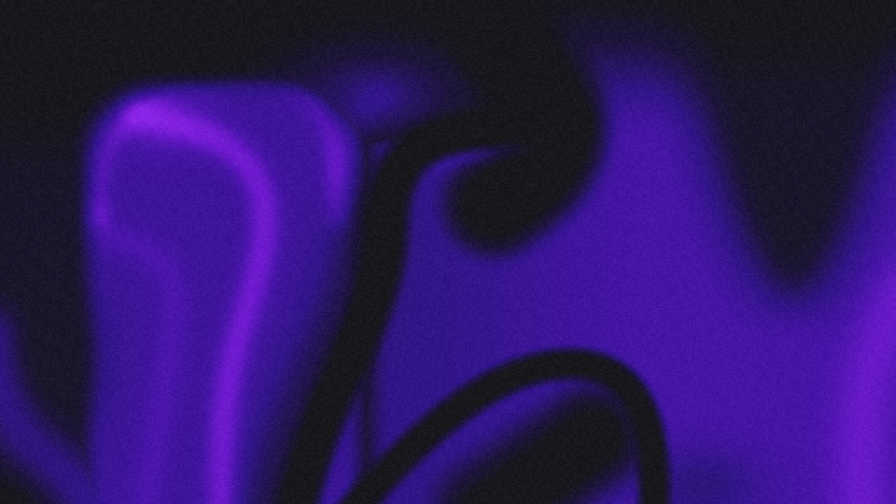
This background is drawn by a WebGL 1 fragment shader. Its source:

```glsl
precision highp float;
// Violet liquid light: soft folds of purple glowing on near-black, with fine grain.
// One brightness field is layered from Bezier strokes, soft blobs and smooth masks,
// then coloured by a ramp. Positions use a 16 by 9 grid, origin at the lower left.

uniform vec2 u_resolution;

const vec3 INK    = vec3(0.09, 0.09, 0.11);
const vec3 NIGHT  = vec3(0.11, 0.08, 0.22);
const vec3 INDIGO = vec3(0.19, 0.08, 0.53);
const vec3 VIOLET = vec3(0.28, 0.08, 0.66);
const vec3 ORCHID = vec3(0.42, 0.10, 0.80);
const vec3 FLARE  = vec3(0.54, 0.14, 0.90);

float hash(vec2 p) {
  return fract(sin(dot(p, vec2(12.9898, 78.233))) * 43758.5453);
}

float segmentDist(vec2 p, vec2 a, vec2 b) {
  vec2 ab = b - a;
  return length(p - a - ab * clamp(dot(p - a, ab) / dot(ab, ab), 0.0, 1.0));
}

// Distance to a cubic Bezier, traced by short segments
float curveDist(vec2 p, vec2 a, vec2 b, vec2 c, vec2 d) {
  float nearest = 100.0;
  vec2 last = a;
  for (int i = 1; i <= 16; i++) {
    float t = float(i) / 16.0;
    float s = 1.0 - t;
    vec2 next = s * s * s * a + 3.0 * s * s * t * b + 3.0 * s * t * t * c + t * t * t * d;
    nearest = min(nearest, segmentDist(p, last, next));
    last = next;
  }
  return nearest;
}

float boxDist(vec2 p, vec2 halfSize, float radius) {
  vec2 q = abs(p) - halfSize + radius;
  return length(max(q, 0.0)) + min(max(q.x, q.y), 0.0) - radius;
}

float glow(float dist, float width) {
  return exp(-dist * dist / (width * width));
}

float blob(vec2 p, vec2 center, vec2 radius) {
  return glow(length((p - center) / radius), 1.0);
}

// Fades the field to black inside a stroke
float darken(float v, float dist, float inner, float outer) {
  return v * smoothstep(inner, outer, dist);
}

// Broad violet areas, left column and right body
float baseField(vec2 p) {
  float box = boxDist(p - vec2(3.98, 2.72), vec2(2.48, 4.72), 1.35);
  float column = 0.6 * smoothstep(0.4, -0.4, box);
  float haze = 0.42 * blob(p, vec2(6.7, 7.3), vec2(1.6, 0.85));
  float corner = 0.52 * glow(curveDist(p, vec2(-0.2, 2.9), vec2(0.0, 1.7), vec2(0.83, 0.67), vec2(2.1, -0.4)), 0.75);
  float left = max(max(column, haze), corner);
  left *= 1.0 - 0.75 * blob(p, vec2(1.05, 2.6), vec2(0.7, 1.2));
  left = max(left, 0.1 * smoothstep(7.6, 5.5, p.y));

  float body = mix(0.5, 0.68, smoothstep(7.0, 12.0, p.x)) * smoothstep(6.2, 7.0, p.x);
  body *= 1.0 - smoothstep(6.3, 6.7, p.y) * smoothstep(9.8, 9.3, p.x);
  body *= 1.0 - smoothstep(6.4, 9.4, p.y);

  // Parabolic dark valley on the right
  float dx = p.x - 14.17;
  float valley = (p.y - 3.69 - 1.14 * dx * dx) / sqrt(1.0 + 5.2 * dx * dx);
  float valleyLevel = 0.1 * smoothstep(9.0, 7.0, p.y);
  body = mix(body, valleyLevel, smoothstep(-0.8, 0.9, valley));
  return max(left, body);
}

// Black folds and the arch at the bottom
float addFolds(float v, vec2 p) {
  float plume = curveDist(p, vec2(8.65, 9.0), vec2(8.96, 7.75), vec2(11.25, 6.81), vec2(8.85, 5.35));
  v = darken(v, plume, 0.45, 1.25);
  v += 0.18 * glow(segmentDist(p, vec2(7.4, 6.1), vec2(9.3, 6.45)), 0.2);

  vec2 a = vec2(6.9, 5.04), b = vec2(6.9, 3.38), c = vec2(5.83, 2.33), d = vec2(5.25, -0.17);
  float hook = curveDist(p, vec2(10.2, 6.81), vec2(8.33, 6.67), vec2(6.98, 6.81), a);
  v *= 1.0 - 0.55 * glow(curveDist(p + vec2(0.45, 0.0), a, b, c, d), 0.6);
  v = darken(v, min(hook, curveDist(p, a, b, c, d)), 0.18, 0.55);

  vec2 crest = vec2(10.2, 2.5);
  float arch = min(curveDist(p, vec2(6.25, -0.17), vec2(7.7, 1.5), vec2(8.96, 2.5), crest),
                   curveDist(p, crest, vec2(11.35, 2.5), vec2(11.77, 1.5), vec2(11.67, -0.17)));
  v = darken(v, segmentDist(p, vec2(8.75, -0.17), vec2(10.6, 1.19)), 0.3, 1.4);
  v = darken(v, arch, 0.1, 0.42);
  v *= 1.0 - 0.35 * blob(p, vec2(12.5, 0.3), vec2(1.1, 0.7));
  return v * (1.0 - blob(p, vec2(0.0, -0.1), vec2(0.8, 0.6)));
}

// Bright ridges along the folds
float ridges(vec2 p) {
  vec2 bend = vec2(4.38, 3.38), hip = vec2(3.12, 3.48), cheek = vec2(1.77, 5.15), top = vec2(3.75, 7.38);
  float spine = min(curveDist(p, vec2(2.5, 6.92), vec2(5.2, 6.5), vec2(4.9, 5.04), bend),
                    curveDist(p, bend, vec2(3.96, 2.12), vec2(3.96, 1.08), vec2(3.96, -0.17)));
  float inner = min(curveDist(p, cheek, vec2(1.88, 4.42), vec2(3.12, 4.94), hip),
                    curveDist(p, hip, vec2(3.02, 2.12), vec2(2.71, 1.08), vec2(2.6, -0.17)));
  float rim = min(curveDist(p, cheek, vec2(1.67, 6.3), vec2(2.3, 7.44), top),
                  curveDist(p, top, vec2(5.83, 7.75), vec2(5.94, 6.92), vec2(6.04, 5.25)));
  float wisp = curveDist(p, vec2(6.77, 7.23), vec2(6.15, 6.7), vec2(6.04, 6.08), vec2(6.04, 5.15));
  float flame = curveDist(p, vec2(16.15, 3.8), vec2(15.4, 2.54), vec2(15.3, 1.3), vec2(15.4, -0.17));
  return 0.32 * glow(spine, 0.3) + 0.12 * glow(inner, 0.3) + 0.15 * glow(rim, 0.22)
       + 0.12 * glow(wisp, 0.35) + 0.2 * glow(flame, 0.55)
       + 0.14 * blob(p, vec2(2.9, 6.75), vec2(0.9, 0.6));
}

vec3 ramp(float v) {
  vec3 color = mix(INK, NIGHT, smoothstep(0.0, 0.2, v));
  color = mix(color, INDIGO, clamp((v - 0.2) / 0.3, 0.0, 1.0));
  color = mix(color, VIOLET, clamp((v - 0.5) / 0.2, 0.0, 1.0));
  color = mix(color, ORCHID, clamp((v - 0.7) / 0.2, 0.0, 1.0));
  return mix(color, FLARE, clamp((v - 0.9) / 0.2, 0.0, 1.0));
}

void main() {
  vec2 uv = gl_FragCoord.xy / u_resolution;
  vec2 p = uv * vec2(16.0, 9.0);
  float v = addFolds(baseField(p), p) + ridges(p);
  float grain = hash(floor(uv * vec2(512.0, 288.0))) - 0.5;
  gl_FragColor = vec4(ramp(v) + 0.035 * grain, 1.0);
}
```
